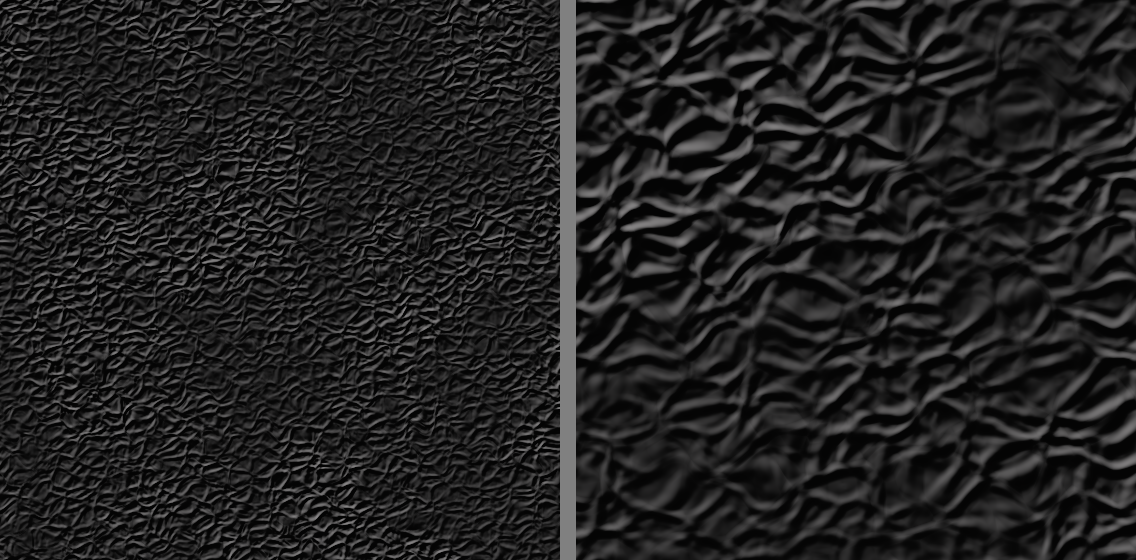
Left, the full canvas; right, a detail of the centre.
A WebGL 1 fragment shader for this texture:

```glsl
precision highp float;
uniform vec2 u_resolution;

vec2 hash2(vec2 p) {
  vec3 q = fract(p.xyx * vec3(0.1031, 0.1030, 0.0973));
  q += dot(q, q.yzx + 33.33);
  return fract((q.xx + q.yz) * q.zy);
}

float noise(vec2 p) {
  vec2 i = floor(p), f = fract(p);
  f = f * f * (3.0 - 2.0 * f);
  float low = mix(hash2(i).x, hash2(i + vec2(1.0, 0.0)).x, f.x);
  float high = mix(hash2(i + vec2(0.0, 1.0)).x, hash2(i + 1.0).x, f.x);
  return mix(low, high, f.y);
}

// Gap between the nearest two cell centres: zero along the creases
float creaseGap(vec2 p) {
  vec2 cell = floor(p), f = fract(p);
  float nearest = 8.0, second = 8.0;
  for (int y = -1; y <= 1; y++) {
    for (int x = -1; x <= 1; x++) {
      vec2 offset = vec2(float(x), float(y));
      float d = length(offset + hash2(cell + offset + 57.0) - f);
      second = min(second, max(nearest, d));
      nearest = min(nearest, d);
    }
  }
  return second - nearest;
}

// Leather relief: warped ridges of two sizes with a fine pebbled grain
float relief(vec2 p) {
  vec2 warp = vec2(noise(p * 38.0), noise(p * 38.0 + 71.0)) - 0.5;
  vec2 q = p + 0.016 * warp;
  q.y -= 0.2 * q.x;
  float coarse = smoothstep(0.55, 0.0, creaseGap(q * vec2(36.0, 50.0)));
  float fine = smoothstep(0.6, 0.0, creaseGap(q * vec2(58.0, 76.0) + 19.0));
  float strength = 0.6 + 0.6 * noise(p * 30.0 + 13.0);
  float grain = 0.32 * noise(p * 95.0) + 0.13 * noise(p * 190.0 + 5.0);
  return strength * coarse + 0.32 * fine + grain;
}

void main() {
  vec2 uv = gl_FragCoord.xy / min(u_resolution.x, u_resolution.y);

  // Light from the upper left, measured as the slope of the relief
  vec2 towardLight = 0.002 * vec2(-0.4, 0.92);
  float slope = relief(uv - towardLight) - relief(uv + towardLight);

  // Broad worn patches flatten the relief
  float wear = 0.65 * noise(uv * 7.0 + 3.0) + 0.35 * noise(uv * 15.0 + 40.0);
  float depth = mix(0.32, 0.78, smoothstep(0.2, 0.7, wear));
  float light = 0.085 + depth * slope + 0.04 * (noise(uv * 260.0) - 0.5);

  // Soft floor in the shadows and soft shoulder in the highlights
  light = 0.012 + 0.5 * (light + sqrt(light * light + 0.003));
  light = 0.62 * (1.0 - exp(-light / 0.56));
  gl_FragColor = vec4(light * vec3(1.0, 0.985, 0.99), 1.0);
}
```
